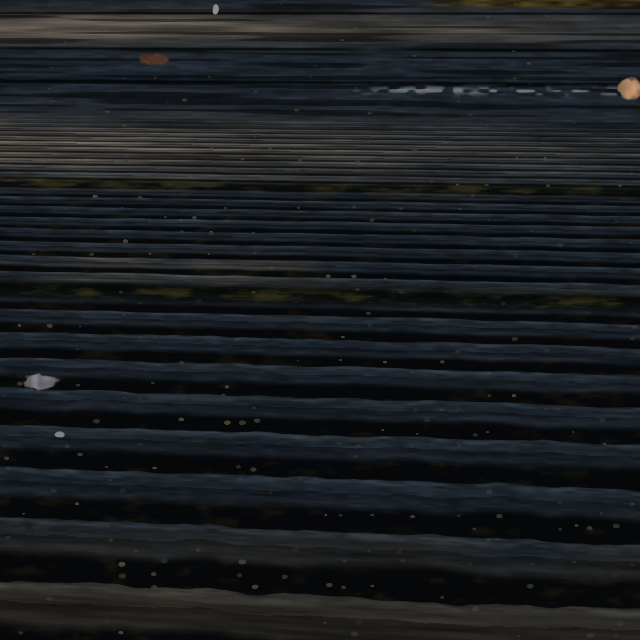
Reproduce this texture procedurally as a Shadertoy shader.

```glsl
// Weathered grooved deck boards receding towards the top, with moss, grit and a pebble.

float hash(vec2 p) {
    return fract(sin(dot(p, vec2(127.1, 311.7))) * 43758.5453);
}

float noise(vec2 p) {
    vec2 i = floor(p), f = fract(p);
    f = f * f * (3.0 - 2.0 * f);
    return mix(mix(hash(i), hash(i + vec2(1, 0)), f.x),
               mix(hash(i + vec2(0, 1)), hash(i + vec2(1, 1)), f.x), f.y);
}

float fbm(vec2 p) {
    float sum = 0.0, amp = 0.5;
    for (int i = 0; i < 4; i++) {
        sum += amp * noise(p);
        p = p * 2.03 + 17.3;
        amp *= 0.5;
    }
    return sum;
}

// Soft horizontal band around a depth
float band(float v, float centre, float halfWidth) {
    float d = (v - centre) / halfWidth;
    return exp(-d * d);
}

// Irregular, smooth-edged lump
float lump(vec2 p, vec2 centre, vec2 size) {
    vec2 q = (p - centre) / size;
    float d = length(q) + 0.35 * (noise(p * 150.0) - 0.5);
    return 1.0 - smoothstep(0.8, 1.15, d);
}

void mainImage(out vec4 fragColor, in vec2 fragCoord) {
    vec2 p = fragCoord / iResolution.xy;
    p.y = 1.0 - p.y;                                   // depth runs down from the top
    float v = p.y * (1.0 - 0.05 * (p.x - 0.5));        // boards tilt more when nearer
    float left = 1.0 - p.x;

    // Grain stretched along the boards
    float grain = fbm(vec2(p.x * 7.0, v * 110.0));
    float fine = noise(vec2(p.x * 45.0, v * 260.0));
    float blotch = fbm(p * vec2(5.0, 9.0));

    // Wood: cold blue, warmer near the front and on the worn far boards
    vec3 color = mix(vec3(0.07, 0.095, 0.12), vec3(0.155, 0.185, 0.22), grain);
    color *= 0.8 + 0.4 * fine;
    float front = smoothstep(0.76, 0.95, v + 0.12 * (blotch - 0.5));
    color = mix(color, vec3(0.19, 0.17, 0.14) * (0.45 + grain), 0.8 * front);
    float worn = band(v, 0.045, 0.024) * (0.4 + 0.8 * left)
               + band(v, 0.235, 0.045) * (0.25 + 0.65 * left)
               + 0.6 * band(v, 0.425, 0.022) * smoothstep(0.3, 0.7, blotch);
    color = mix(color, vec3(0.46, 0.42, 0.37) * (0.3 + grain), clamp(worn, 0.0, 0.9));

    // Grooves evenly spaced in perspective, with a crisp lip and a soft far side
    float ridge = 8.23 / (v + 0.035) - 8.75;
    float aa = 0.7 * fwidth(ridge);
    ridge += 0.16 * (fbm(vec2(p.x * 13.0, floor(ridge) * 3.0 + v * 9.0)) - 0.47);
    float f = fract(ridge + 0.5) - 0.5;
    float w = mix(0.17, 0.23, smoothstep(0.3, 0.8, v)) + 0.05 * (blotch - 0.5);
    float groove = smoothstep(-w - aa, -w + aa, f)
                 * (1.0 - smoothstep(w - 0.09 - aa, w + 0.09 + aa, f));
    float grooved = smoothstep(0.17, 0.215, v);
    float lip = band(f, -w - 0.06, 0.05 + aa) * grooved;
    color += lip * vec3(0.045, 0.05, 0.05) * (0.4 + fine);
    color *= 1.0 - 0.3 * grooved * smoothstep(0.2, 0.5, f);
    vec3 dirt = mix(vec3(0.018, 0.024, 0.032), vec3(0.075, 0.065, 0.04),
                    smoothstep(0.5, 0.8, fbm(p * vec2(28.0, 65.0))));
    color = mix(color, dirt, groove * grooved * mix(0.7, 0.96, smoothstep(0.2, 0.4, v)));

    // Far smooth boards: fine cracks and thin seams
    float crack = smoothstep(0.58, 0.75, noise(vec2(p.x * 4.0, v * 190.0)));
    color *= 1.0 - 0.45 * crack * (1.0 - grooved);
    float seam = band(v, 0.077, 0.0022) + band(v, 0.129, 0.003) + band(v, 0.021, 0.002);
    color *= 1.0 - 0.75 * min(seam, 1.0) * smoothstep(0.2, 0.5, blotch + 0.1);

    // Mossy joints between boards, each with a pale edge above
    for (int i = 0; i < 2; i++) {
        float joint = i == 0 ? 0.464 : 0.293;
        float size = 0.026 * joint;
        float moss = smoothstep(0.4, 0.7, fbm(p * vec2(22.0, 90.0)));
        vec3 filling = mix(vec3(0.03, 0.035, 0.03), vec3(0.17, 0.16, 0.07), moss);
        color = mix(color, filling, 0.9 * band(v, joint, size));
        color += vec3(0.13, 0.12, 0.07) * band(v, joint - 1.6 * size, 0.002) * grain;
    }

    // Pale scrape on the right and moss in the far corner
    float scrape = band(v, 0.14, 0.007) * smoothstep(0.5, 0.65, p.x);
    color += vec3(0.3, 0.3, 0.29) * scrape * smoothstep(0.4, 0.75, noise(p * vec2(70.0, 190.0)));
    float corner = smoothstep(0.62, 0.75, p.x) * (1.0 - smoothstep(0.006, 0.016, p.y));
    color = mix(color, vec3(0.24, 0.2, 0.09) * (0.4 + fine), corner);

    // Grit scattered over a jittered grid, mostly caught in the grooves
    vec2 grid = vec2(44.0, 54.0), cell = floor(p * grid);
    float pick = hash(cell + 3.7);
    vec2 centre = (cell + 0.3 + 0.4 * vec2(hash(cell), hash(cell + 9.1))) / grid;
    float radius = mix(0.0016, 0.0045, hash(cell + 5.3)) * (0.6 + 0.5 * p.y);
    float grit = lump(p, centre, radius * vec2(1.3, 0.9)) * step(0.87, pick);
    vec3 gritColor = mix(vec3(0.17, 0.2, 0.12), vec3(0.38, 0.34, 0.27), hash(cell + 1.9));
    color = mix(color, gritColor, grit * (0.3 + 0.5 * groove));

    // Pebble, dry leaf scraps and pale chips
    float shade = 0.75 + 0.5 * noise(p * 110.0);
    color = mix(color, vec3(0.44, 0.43, 0.46) * shade, lump(p, vec2(0.064, 0.597), vec2(0.027, 0.012)));
    color = mix(color, vec3(0.3, 0.2, 0.14) * shade, lump(p, vec2(0.241, 0.093), vec2(0.023, 0.009)));
    color = mix(color, vec3(0.62, 0.48, 0.36) * shade, lump(p, vec2(0.985, 0.139), vec2(0.019, 0.016)));
    color = mix(color, vec3(0.55), lump(p, vec2(0.337, 0.015), vec2(0.005, 0.008)));
    color = mix(color, vec3(0.5), lump(p, vec2(0.094, 0.679), vec2(0.008, 0.005)));

    fragColor = vec4(clamp(color, 0.0, 1.0), 1.0);
}
```
